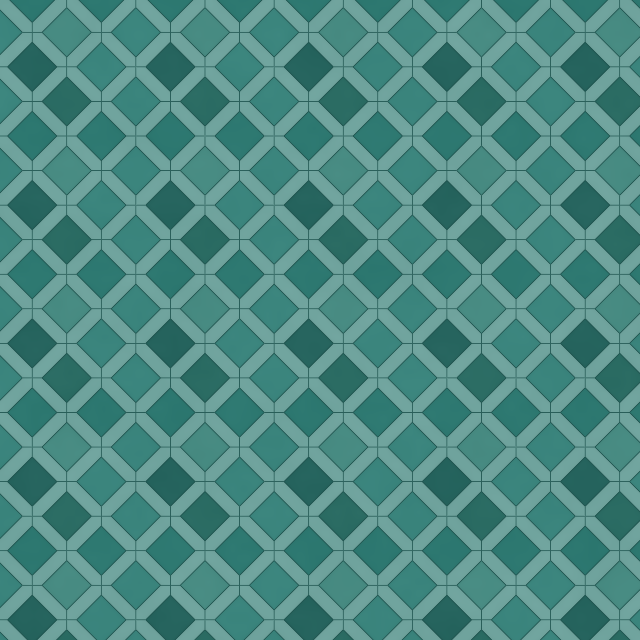
Give the GLSL for this pattern, as a WebGL 1 fragment shader.

```glsl
precision highp float;

uniform vec2 u_resolution;

#define HALF_PITCH 0.0540          // spacing of the seam grid
#define ORIGIN vec2(0.0503, 0.8955) // centre of the first dark tile
#define TILE_RADIUS 0.715          // half diagonal, in half pitches
#define SEAM_WIDTH 0.0013
#define SEAM_STRENGTH 0.85
#define EDGE_SHADE 0.07
#define MOTTLE 0.022
#define STRIP_COLOR vec3(0.440, 0.643, 0.620)
#define SEAM_COLOR vec3(0.100, 0.310, 0.290)

float hash(vec2 p) {
  return fract(sin(dot(p, vec2(127.1, 311.7))) * 43758.5453);
}

float valueNoise(vec2 p) {
  vec2 cell = floor(p);
  vec2 f = fract(p);
  f = f * f * (3.0 - 2.0 * f);
  float low = mix(hash(cell), hash(cell + vec2(1.0, 0.0)), f.x);
  float high = mix(hash(cell + vec2(0.0, 1.0)), hash(cell + 1.0), f.x);
  return mix(low, high, f.y);
}

// Eight tiles form one repeat of four columns by four rows.
vec3 tileColor(vec2 id) {
  vec2 slot = mod(id, 4.0);
  vec3 mid = vec3(0.230, 0.520, 0.490);
  if (slot.y < 0.5) return slot.x < 1.0 ? vec3(0.148, 0.392, 0.368) : mid;
  if (slot.y < 1.5) return slot.x < 2.0 ? vec3(0.167, 0.422, 0.388) : mid;
  if (slot.y < 2.5) return vec3(0.178, 0.472, 0.442);
  return slot.x < 2.0 ? vec3(0.280, 0.545, 0.510) : mid;
}

// Coverage of a seam at a given distance from its centre line.
float seam(float dist, float pixel) {
  float halfWidth = 0.5 * SEAM_WIDTH;
  float coverage = 1.0 - smoothstep(halfWidth - 0.5 * pixel, halfWidth + 0.5 * pixel, dist);
  return coverage * SEAM_STRENGTH;
}

void main() {
  float pixel = 1.0 / min(u_resolution.x, u_resolution.y);
  vec2 uv = gl_FragCoord.xy * pixel;
  vec2 p = vec2(uv.x - ORIGIN.x, ORIGIN.y - uv.y) / HALF_PITCH;

  // Nearest tile on the diagonal lattice
  vec2 diagonal = floor(vec2(p.x + p.y, p.x - p.y) * 0.5 + 0.5);
  vec2 id = vec2(diagonal.x + diagonal.y, diagonal.x - diagonal.y);
  vec2 local = abs(p - id);
  float tileDist = (local.x + local.y - TILE_RADIUS) * 0.70711 * HALF_PITCH;
  float inside = 1.0 - smoothstep(-0.5 * pixel, 0.5 * pixel, tileDist);

  // Tiles over pale strips, with faint mottling and shaded edges
  vec3 color = mix(STRIP_COLOR, tileColor(id), inside);
  float cloud = 0.6 * valueNoise(uv * 14.0) + 0.4 * valueNoise(uv * 55.0);
  color += (cloud - 0.5) * MOTTLE;
  color *= 1.0 - EDGE_SHADE * exp(-abs(tileDist) / 0.0018);

  // Seams around the tiles and across the strip junctions
  vec2 toGrid = abs(fract(p + 0.5) - 0.5) * HALF_PITCH;
  float cross = seam(min(toGrid.x, toGrid.y), pixel) * (1.0 - inside);
  float outline = seam(abs(tileDist), pixel);
  color = mix(color, SEAM_COLOR, max(cross, outline));

  gl_FragColor = vec4(color, 1.0);
}
```
